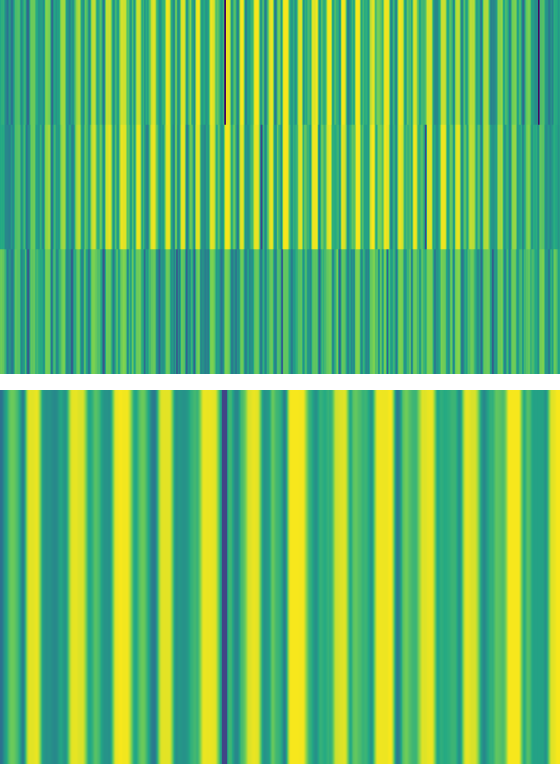
Top, the full canvas; bottom, a detail of the centre.
This pattern is drawn by a WebGL 2 fragment shader. Its source:

```glsl
#version 300 es
precision highp float;
// Three stacked bands of vertical stripes, coloured by a dark-violet to yellow ramp.
// Each band sums a slightly chirped row of bright bars, fine column noise and
// a few thin dark lines; the bars fade towards the left and right edges.

#define BANDS 3
#define REPEATS 36.6      // bars across at the left edge's spacing
#define CHIRP 1.85        // extra bars gained by the narrowing spacing
#define PHASE -0.15
#define BAR_HALF 0.205    // half width of a bar, in repeats
#define BAR_SOFT 0.075
#define COLUMNS 270.0     // fine noise columns across
#define LINE_HALF 0.0016  // half width of a dark line

uniform vec2 u_resolution;
out vec4 fragColor;

float hash(vec2 p) {
  vec3 q = fract(vec3(p.xyx) * 0.1031);
  q += dot(q, q.yzx + 33.33);
  return fract((q.x + q.y) * q.z);
}

// Smooth one-dimensional noise, from 0 to 1.
float columnNoise(float x, float seed) {
  float i = floor(x);
  return mix(hash(vec2(i, seed)), hash(vec2(i + 1.0, seed)),
             smoothstep(0.1, 0.9, x - i));
}

// Colour ramp: violet, blue, teal, green, lime, yellow.
vec3 ramp(float t) {
  vec3 stops[6] = vec3[6](
    vec3(0.267, 0.005, 0.329), vec3(0.254, 0.265, 0.530),
    vec3(0.164, 0.471, 0.558), vec3(0.135, 0.659, 0.518),
    vec3(0.478, 0.821, 0.319), vec3(0.970, 0.905, 0.110));
  float s = clamp(t, 0.0, 1.0) * 5.0;
  vec3 color = stops[0];
  for (int i = 1; i < 6; i++) {
    color = mix(color, stops[i], clamp(s - float(i - 1), 0.0, 1.0));
  }
  return color;
}

// Ramp level at x for one band; band 0 is the muted bottom one.
float level(float x, int band, float pixel) {
  float seed = float(band);
  bool muted = band == 0;

  // Bars, with a small change of width and height in each repeat
  float n = REPEATS * x + CHIRP * x * x + PHASE;
  float id = floor(n + 0.5);
  float d = abs(n - id);
  float halfWidth = BAR_HALF * mix(0.78, 1.1, hash(vec2(id, 71.0)));
  float soft = BAR_SOFT + 0.5 * pixel * REPEATS;
  float bar = 1.0 - smoothstep(halfWidth - soft, halfWidth + soft, d);

  // Bright centre, dim sides
  float side = abs(2.0 * x - 1.0);
  float envelope = 1.0 - pow(side, band == 1 ? 5.0 : 4.0);
  float peak = muted ? 0.77 : mix(0.62, 0.985, envelope);
  peak += 0.05 * (hash(vec2(id, seed + 90.0)) - 0.6);
  float valley = muted ? 0.53 : mix(0.47, 0.60, envelope);
  valley += 0.05 * cos(12.566 * d);

  // Fine columns, partly alike in all bands
  float sharedGrain = columnNoise(x * COLUMNS, 11.0) - 0.5;
  float ownGrain = columnNoise(x * COLUMNS + 0.37, 23.0 + seed) - 0.5;
  float grain = 0.26 * sharedGrain + (muted ? 0.30 : 0.17) * ownGrain;
  float value = mix(valley + grain, peak + 0.16 * grain, bar);

  // Thin dark lines, evenly stepped within a band
  float start = muted ? 0.128 : (band == 1 ? 0.467 : 0.402);
  float stride = muted ? 0.188 : (band == 1 ? 0.293 : 0.560);
  float dark = muted ? 0.30 : (band == 1 ? 0.20 : 0.02);
  for (int k = 0; k < 5; k++) {
    float e = abs(x - start - stride * float(k));
    float cover = 1.0 - smoothstep(LINE_HALF - 0.5 * pixel, LINE_HALF + 0.5 * pixel, e);
    value = mix(value, dark, cover);
  }
  return value;
}

void main() {
  vec2 uv = gl_FragCoord.xy / u_resolution;
  vec2 pixel = 1.0 / u_resolution;

  // Stack the bands upwards with smoothed joins
  vec3 color = ramp(level(uv.x, 0, pixel.x));
  for (int band = 1; band < BANDS; band++) {
    float join = float(band) / float(BANDS);
    float above = smoothstep(-0.5 * pixel.y, 0.5 * pixel.y, uv.y - join);
    color = mix(color, ramp(level(uv.x, band, pixel.x)), above);
  }
  fragColor = vec4(color, 1.0);
}
```
